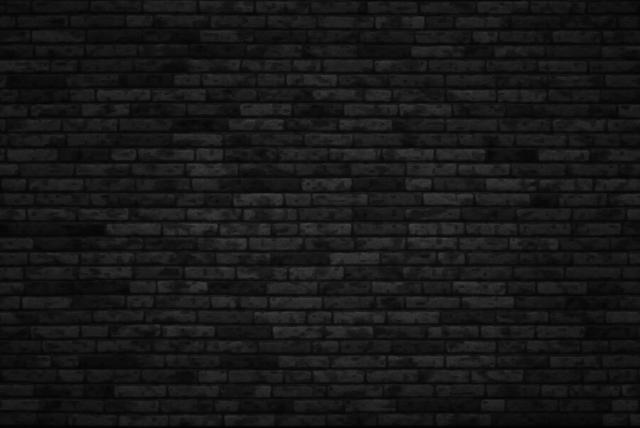
Give the GLSL for this texture, as a WebGL 2 fragment shader.

```glsl
#version 300 es
precision highp float;

uniform vec2 u_resolution;
out vec4 outColor;

#define COURSES 29.0
#define BRICK_LENGTH 0.126
#define HEADER_CHANCE 0.14
#define JOINT 0.0062
#define CORNER 0.005
#define EDGE_WEAR 0.0046
#define BRICK_GREY 0.137
#define MORTAR_GREY 0.062
#define TONE_SPREAD 0.42
#define GRAIN 0.5
#define VIGNETTE 0.5

float hash(vec2 p) {
  vec3 q = fract(vec3(p.xyx) * 0.1031);
  q += dot(q, q.yzx + 33.33);
  return fract((q.x + q.y) * q.z);
}

float noise(vec2 p) {
  vec2 i = floor(p), f = fract(p);
  f = f * f * (3.0 - 2.0 * f);
  return mix(mix(hash(i), hash(i + vec2(1, 0)), f.x),
             mix(hash(i + vec2(0, 1)), hash(i + vec2(1, 1)), f.x), f.y);
}

float fbm(vec2 p) {
  float sum = 0.0, gain = 0.5;
  for (int i = 0; i < 4; i++) {
    sum += gain * noise(p);
    p = mat2(1.6, 1.2, -1.2, 1.6) * p + 17.3;
    gain *= 0.5;
  }
  return sum / 0.9375;
}

float roundedBox(vec2 p, vec2 halfSize, float radius) {
  vec2 q = abs(p) - halfSize + radius;
  return length(max(q, 0.0)) + min(max(q.x, q.y), 0.0) - radius;
}

// Walks along one course; returns left end, length and index of the brick at x
vec3 findBrick(float x, float course) {
  float left = -BRICK_LENGTH * (0.1 + hash(vec2(course, 3.7)));
  float len = BRICK_LENGTH, index = 0.0;
  for (int i = 0; i < 48; i++) {
    index = float(i);
    vec2 key = vec2(index + 11.0, course + 5.0);
    len = BRICK_LENGTH * (hash(key) < HEADER_CHANCE ? 0.52 : 1.0);
    len *= 0.93 + 0.14 * hash(key + 40.0);
    if (x < left + len) break;
    left += len;
  }
  return vec3(left, len, index);
}

void main() {
  vec2 uv = gl_FragCoord.xy / u_resolution;
  vec2 p = gl_FragCoord.xy / u_resolution.y;
  float pixel = 1.0 / u_resolution.y;

  // Slightly wavy courses of uneven bricks
  float courseHeight = 1.0 / COURSES;
  float y = p.y + 0.005 * (noise(p * vec2(3.0, 4.0)) - 0.5);
  float course = floor(y / courseHeight);
  vec3 brick = findBrick(p.x, course);
  vec2 id = vec2(brick.z + 7.0, course + 9.0);
  vec2 local = vec2(p.x - brick.x - 0.5 * brick.y,
                    y - (course + 0.5) * courseHeight);
  local.y += 0.03 * (hash(id + 61.0) - 0.5) * local.x;

  // Chipped outline
  vec2 halfSize = 0.5 * vec2(brick.y, courseHeight) - 0.5 * JOINT;
  halfSize.y -= 0.0016 * hash(id + 23.0);
  float chips = fbm(p * 65.0 + hash(id) * 30.0) - 0.5;
  float d = roundedBox(local, halfSize, CORNER) + EDGE_WEAR * chips;
  float face = 1.0 - smoothstep(-0.0008 - pixel, 0.0008 + pixel, d);

  // Brick tone, with a few much darker ones
  float tone = 1.0 + TONE_SPREAD * (hash(id + 83.0) - 0.5);
  tone *= hash(id + 131.0) < 0.09 ? 0.58 : 1.0;

  // Streaky surface, soot patches and pits
  float streaks = fbm(p * vec2(55.0, 110.0) + id * 3.1);
  float speckle = noise(p * 210.0);
  float soot = smoothstep(0.5, 0.75, fbm(p * vec2(20.0, 34.0) + id * 5.3));
  float pits = smoothstep(0.68, 0.8, noise(p * vec2(75.0, 100.0) + 9.0));
  float surface = 1.0 + GRAIN * (streaks - 0.5) + 0.2 * (speckle - 0.5);
  surface *= (1.0 - 0.45 * soot) * (1.0 - 0.3 * pits);

  // Light from above: bright upper rim, shaded lower rim
  float rim = smoothstep(-0.005, -0.001, d);
  float slope = clamp(local.y / halfSize.y, -1.0, 1.0);
  float brickGrey = BRICK_GREY * tone * surface * (1.0 + 0.1 * slope);
  brickGrey *= 1.0 + rim * (slope > 0.0 ? 0.22 : -0.3) * abs(slope);

  // Rough mortar, shadowed beneath each brick
  float mortarGrey = MORTAR_GREY * (0.55 + 0.9 * fbm(p * 90.0));
  mortarGrey *= 1.0 + 0.3 * slope;
  float grey = mix(mortarGrey, brickGrey, face);

  // Broad lighting falloff and dark foot of the wall
  vec2 fromCentre = (uv - vec2(0.5, 0.5)) * vec2(1.7, 1.55);
  grey *= 1.12 - VIGNETTE * smoothstep(0.1, 1.25, length(fromCentre));
  grey *= 0.9 + 0.2 * fbm(p * 4.0);
  grey *= mix(0.3, 1.0, smoothstep(0.001, 0.009, uv.y));
  outColor = vec4(vec3(grey), 1.0);
}
```
